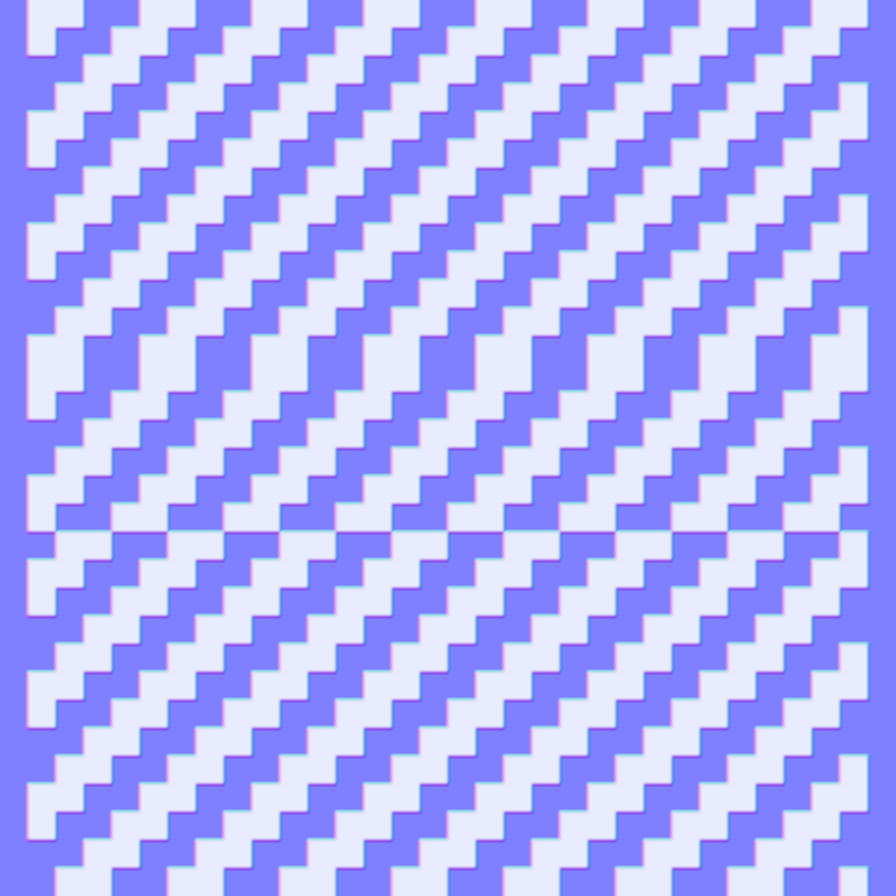
Reproduce this texture map procedurally as a three.js fragment shader.

```glsl
varying vec2 vUv;

// 1 on a raised cell: pairs of columns climbing one cell per row
float raised(vec2 cell) {
  cell = clamp(cell, 0.0, 31.0);
  // the middle six rows slip sideways by one cell
  float slip = step(12.5, cell.y) * step(cell.y, 18.5);
  float stair = step(mod(cell.x - cell.y - 2.0 - slip + 0.5, 4.0), 2.0);
  // flat margin one cell wide at either side
  return stair * step(0.5, cell.x) * step(cell.x, 30.5);
}

void main() {
  // 32 by 32 cells, blended in a narrow band around their borders
  vec2 p = vUv * 32.0 - 0.5;
  vec2 cell = floor(p);
  vec2 ramp = clamp((fract(p) - 0.4) / 0.2, 0.0, 1.0);
  vec2 blend = ramp * ramp * (3.0 - 2.0 * ramp);
  vec2 steepness = 4.0 * ramp * (1.0 - ramp);

  float bl = raised(cell);
  float br = raised(cell + vec2(1.0, 0.0));
  float tl = raised(cell + vec2(0.0, 1.0));
  float tr = raised(cell + vec2(1.0, 1.0));

  // height and slope of the bevelled relief
  float height = mix(mix(bl, br, blend.x), mix(tl, tr, blend.x), blend.y);
  vec2 slope = steepness * vec2(mix(br - bl, tr - tl, blend.y),
                                mix(tl - bl, tr - br, blend.x));

  // encoded normal, paled on the raised cells
  vec3 normal = normalize(vec3(slope.x, -slope.y, 1.0));
  vec3 color = mix(normal * 0.5 + vec3(0.495, 0.5, 0.5), vec3(0.915, 0.92, 1.0), height);
  gl_FragColor = vec4(color, 1.0);
}
```
